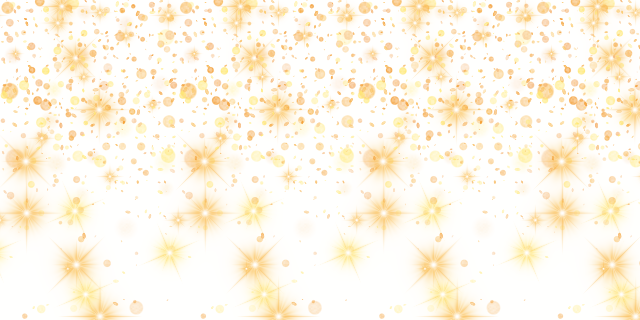
This background is drawn by a WebGL 1 fragment shader. Its source:

```glsl
precision highp float;
// Golden glitter on white: a tile repeated across holds glowing stars, round
// bokeh and tilted flakes that thin out downwards. Bokeh and flakes come from
// jittered wrapping grids; the stars from short loops over position formulas.
uniform vec2 u_resolution;

const float TILE = 0.558;       // tile width in canvas heights (3.58 across)
const float STAR_SIZE = 0.052;  // halo radius of a large star
const float STAR_STEP = 0.1615; // vertical distance between large stars
const float RAY_WIDTH = 0.0036;
const float GRAINS = 110.0;     // mottling grains across a tile
const vec3 PAPER  = vec3(1.0, 1.0, 0.998);
const vec3 AMBER  = vec3(0.985, 0.79, 0.42);
const vec3 ORANGE = vec3(0.95, 0.58, 0.13);
const vec3 PEACH  = vec3(0.96, 0.71, 0.46);
const vec3 LEMON  = vec3(1.0, 0.91, 0.45);

float hash(vec2 p) {
  return fract(sin(dot(p, vec2(127.1, 311.7))) * 43758.5453);
}

mat2 rotation(float a) {
  return mat2(cos(a), -sin(a), sin(a), cos(a));
}

// Smooth noise that wraps with the tile
float noise(vec2 p, float count) {
  vec2 g = p * count / TILE;
  vec2 f = smoothstep(0.0, 1.0, fract(g));
  vec2 a = vec2(mod(floor(g.x), count), floor(g.y));
  vec2 b = vec2(mod(a.x + 1.0, count), a.y + 1.0);
  return mix(mix(hash(a), hash(vec2(b.x, a.y)), f.x),
             mix(hash(vec2(a.x, b.y)), hash(b), f.x), f.y);
}

// Share of particles kept at a given height
float crowd(float y) {
  return mix(0.14, 1.0, smoothstep(0.25, 0.68, y));
}

vec3 goldTint(float pick, float y) {
  vec3 warm = mix(AMBER, ORANGE, smoothstep(0.25, 0.75, pick));
  warm = mix(warm, PEACH, step(0.82, pick));
  return mix(warm, LEMON, step(pick, mix(0.5, 0.14, y)));
}

// One jittered grid of ellipses; softness is a share of the radius
vec3 scatter(vec3 col, vec2 p, float columns, float seed, vec2 radii,
             float stretch, float density, float opacity, float softness) {
  float cell = TILE / columns;
  vec2 id = floor(p / cell);
  float y = (id.y + 0.5) * cell;
  vec2 key = vec2(mod(id.x, columns), id.y) + seed;
  float radius = mix(radii.x, radii.y, pow(hash(key + 9.2), 1.5));
  float room = max(cell - 2.0 * radius, 0.0);
  vec2 jitter = vec2(hash(key), hash(key + 17.3)) - 0.5;
  vec2 d = p - (id + 0.5) * cell - jitter * room;
  d = rotation(6.283 * hash(key + 5.1)) * d * vec2(1.0, 1.0);
  float dist = length(d * vec2(1.0, stretch));
  float edge = max(softness * radius, 1.5 / u_resolution.y);
  float fill = 1.0 - smoothstep(radius - edge, radius, dist);
  fill *= 0.6 + 0.2 * smoothstep(0.4, 0.9, dist / radius) + 0.4 * noise(p, GRAINS);
  fill *= step(hash(key + 23.9), density * crowd(y));
  float strength = opacity * mix(0.45, 1.0, hash(key + 31.4));
  strength *= mix(0.6, 1.0, crowd(y));
  return mix(col, goldTint(hash(key + 3.7), y), min(fill * strength, 1.0));
}

// Two crossed, tapering rays
float cross4(vec2 d, float size, float reach) {
  vec2 taper = max(1.0 - abs(d) / (size * reach), 0.0);
  vec2 width = RAY_WIDTH * sqrt(size / STAR_SIZE) * taper + 0.0003;
  vec2 line = exp(-abs(d.yx) / width) * taper;
  return max(line.x, line.y);
}

// Halo with radial grain, rays and a white core, on the wrapping tile
vec3 star(vec3 col, vec2 d, float size, float spin, vec3 tint, float strength) {
  d.x = mod(d.x + 0.5 * TILE, TILE) - 0.5 * TILE;
  float r = length(d) / size;
  float angle = atan(d.y, d.x + 0.00001);
  float grain = 0.84 + 0.16 * sin(angle * 19.0 + 2.0 * sin(angle * 5.0));
  float halo = 0.88 * exp(-r * r * 1.7) * grain + 0.12 * exp(-r * 1.5);
  vec2 turned = rotation(spin) * d;
  float rays = cross4(turned, size, 2.3);
  rays = max(rays, 0.75 * cross4(rotation(0.785) * turned, size, 1.4));
  col = mix(col, tint, strength * halo);
  col = mix(col, mix(tint, ORANGE, 0.25), 0.85 * strength * rays);
  return mix(col, PAPER, exp(-r * r * 20.0));
}

void main() {
  vec2 p = gl_FragCoord.xy / u_resolution.y;
  // Bokeh from large and soft to small and crisp
  vec3 col = scatter(PAPER, p, 5.0, 11.0, vec2(0.025, 0.052), 1.0, 0.65, 0.34, 0.9);
  col = scatter(col, p, 6.0, 47.0, vec2(0.018, 0.042), 1.0, 0.28, 0.7, 0.25);
  col = scatter(col, p, 11.0, 83.0, vec2(0.009, 0.018), 1.0, 0.5, 0.75, 0.25);
  col = scatter(col, p, 14.0, 129.0, vec2(0.007, 0.014), 1.0, 0.45, 0.9, 0.25);
  // Large stars swing from side to side down the tile
  for (int i = 0; i < 7; i++) {
    float n = float(i);
    float x = 0.33 + 0.24 * sin(1.47 * (n - 0.4))
            + 0.15 * cos(3.1416 * n) * exp(-0.5 * n);
    vec2 centre = vec2(x * TILE, 0.98 - STAR_STEP * n);
    float size = STAR_SIZE * min(0.72 + 0.12 * n, 1.1);
    col = star(col, p - centre, size, 0.785 * mod(n, 2.0), AMBER, 1.0);
  }
  // Pale yellow glows low in the tile, then small stars, most near the top
  for (int i = 0; i < 14; i++) {
    float n = float(i);
    float pale = step(n, 2.5);
    float k = n - 3.0;
    vec2 low = vec2(0.42 + 0.53 * n, 0.34 - 0.13 * n);
    vec2 high = vec2(0.56 + 0.382 * k, 0.96 - 0.008 * k * k);
    vec2 centre = mix(high, low, pale) * vec2(TILE, 1.0);
    float size = STAR_SIZE * mix(mix(0.25, 0.6, hash(vec2(k, 4.0))), 0.9, pale);
    col = star(col, p - centre, size, 0.4 * pale, mix(AMBER, LEMON, pale), 0.8);
  }
  // Tilted flakes and fine dust on top
  col = scatter(col, p, 16.0, 211.0, vec2(0.006, 0.012), 1.8, 0.55, 1.0, 0.25);
  col = scatter(col, p, 24.0, 307.0, vec2(0.004, 0.008), 1.6, 0.36, 1.0, 0.3);
  gl_FragColor = vec4(col, 1.0);
}
```
